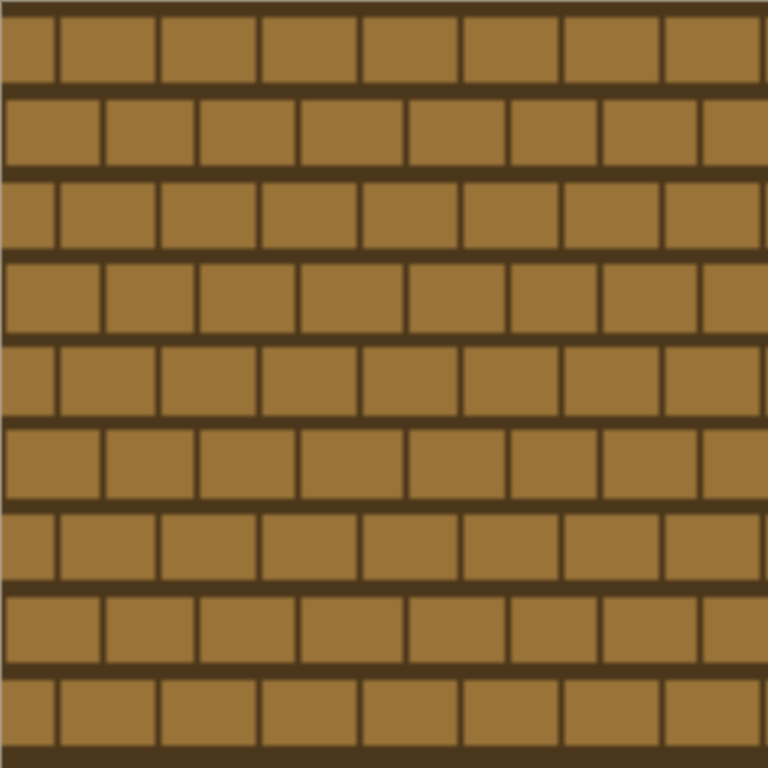
Reproduce this texture procedurally as a WebGL 2 fragment shader.

```glsl
#version 300 es
precision highp float;
// Nine courses of flat tan bricks with soft dark brown joints.
// Even courses have evenly spaced joints, odd courses are shifted and uneven;
// a thin pale fringe fades in along the left and top borders.

uniform vec2 u_resolution;
out vec4 fragColor;

const vec3 BRICK = vec3(0.605, 0.452, 0.222);
const vec3 MORTAR = vec3(0.290, 0.212, 0.102);
const vec3 FRINGE = vec3(0.680, 0.650, 0.590);

const float COURSES = 9.0;
const float COURSE_PITCH = 0.1079;
const float FIRST_CENTRE = 0.0651;    // measured from the top
const float HALF_HEIGHT = 0.0425;
const float MIDDLE_EXTRA = 0.0022;    // the three middle courses are taller
const float JOINT_HALF = 0.0043;
const float SOFTNESS = 0.0050;
const float FRINGE_WIDTH = 0.0050;

const int JOINTS = 8;
const float EVEN_START = 0.0749;
const float EVEN_PITCH = 0.1312;
const float ODD_START = 0.0039;
const float ODD_PITCH = 0.1297;
const float ODD_SHIFT[JOINTS] = float[JOINTS](
    0.0, 0.0005, -0.0068, -0.0050, 0.0060, 0.0091, -0.0008, -0.0003);

// Soft step across an edge; positive distance lies inside the brick
float softEdge(float d) {
    float blur = max(SOFTNESS, 0.7 / min(u_resolution.x, u_resolution.y));
    return smoothstep(-blur, blur, d);
}

// Distance to the nearest vertical joint of a course
float jointDistance(float x, bool oddCourse) {
    float nearest = 1.0;
    for (int i = 0; i < JOINTS; i++) {
        float k = float(i);
        float joint = oddCourse ? ODD_START + k * ODD_PITCH + ODD_SHIFT[i]
                                : EVEN_START + k * EVEN_PITCH;
        nearest = min(nearest, abs(x - joint));
    }
    return nearest;
}

void main() {
    vec2 p = gl_FragCoord.xy / u_resolution;
    p.y = 1.0 - p.y;

    // Course under this point and its brick height
    float course = clamp(floor((p.y - FIRST_CENTRE) / COURSE_PITCH + 0.5), 0.0, COURSES - 1.0);
    float fromCentre = abs(p.y - FIRST_CENTRE - course * COURSE_PITCH);
    float halfHeight = HALF_HEIGHT + MIDDLE_EXTRA * step(abs(course - 4.0), 1.5);

    // Brick faces between the joints
    bool oddCourse = mod(course, 2.0) > 0.5;
    float face = softEdge(halfHeight - fromCentre)
               * softEdge(jointDistance(p.x, oddCourse) - JOINT_HALF);
    vec3 colour = mix(MORTAR, BRICK, face);

    // Pale fringe on the left and top borders
    float fringe = 1.0 - smoothstep(0.0, FRINGE_WIDTH, min(p.x, p.y));
    colour = mix(colour, FRINGE, 0.85 * fringe);

    fragColor = vec4(colour, 1.0);
}
```
